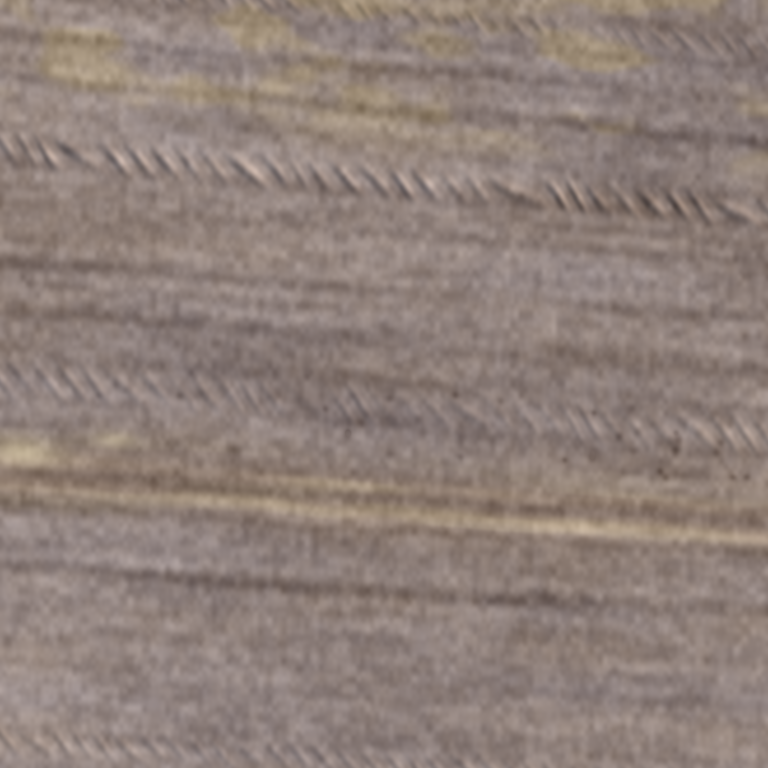
Write a three.js fragment shader that draws this texture.

```glsl
// Ploughed earth seen from above: soft grain and long streaks run along
// gently falling rows, crossed by furrows, slanted tyre treads and dry straw.
// Everything is laid out in field space: x along the rows, y across them.

varying vec2 vUv;

const vec3 SOIL = vec3(0.558, 0.501, 0.482);
const vec3 STRAW = vec3(0.645, 0.575, 0.465);
const vec3 STUBBLE = vec3(0.525, 0.445, 0.385);
const vec3 CHAFF = vec3(0.76, 0.70, 0.58);
const vec3 RIDGE_LIGHT = vec3(1.0, 0.86, 0.74);

// Hash without sine, 0 to 1
float hash(vec2 p) {
  vec3 q = fract(vec3(p.xyx) * 0.1031);
  q += dot(q, q.yzx + 33.33);
  return fract((q.x + q.y) * q.z);
}

// Smooth value noise, 0 to 1
float noise(vec2 p) {
  vec2 cell = floor(p);
  vec2 f = fract(p);
  f = f * f * (3.0 - 2.0 * f);
  float low = mix(hash(cell), hash(cell + vec2(1.0, 0.0)), f.x);
  float high = mix(hash(cell + vec2(0.0, 1.0)), hash(cell + 1.0), f.x);
  return mix(low, high, f.y);
}

// Noise centred on zero
float vary(vec2 p) {
  return noise(p) - 0.5;
}

// Soft bump of the given half width
float bump(float d, float width) {
  return exp(-d * d / (width * width));
}

// Shadowed line along the rows with a lit rim above, uneven in strength
float furrow(vec2 field, float centre, float width) {
  float d = field.y - centre - 0.007 * vary(vec2(field.x * 8.0, centre * 91.0));
  d -= 0.006 * vary(vec2(field.x * 45.0, centre * 37.0));
  float wear = 0.45 + 0.7 * noise(vec2(field.x * 9.0, centre * 57.0));
  return wear * (bump(d, width) - 0.35 * bump(d - 2.2 * width, width));
}

// Slanted tread prints: lit ridges beside shadowed grooves
float tread(vec2 field, float centre, float width, float spacing) {
  float d = field.y - centre - 0.008 * vary(vec2(field.x * 30.0, centre * 29.0));
  float wobble = 1.1 * vary(vec2(field.x * 14.0, centre * 43.0));
  float phase = (field.x + 0.8 * d) / spacing + wobble;
  float wave = cos(6.2832 * phase) + 0.35 * cos(12.5664 * phase + 1.9);
  float wear = 0.3 + 1.1 * noise(vec2(field.x * 26.0, centre * 71.0));
  return wave * wear * bump(d, width);
}

// Small dark clods, one per loop step, scattered around a row
float clods(vec2 field, float row, float spread) {
  float shade = 0.0;
  for (int i = 0; i < 30; i++) {
    float id = float(i);
    float along = sqrt(hash(vec2(id, 3.0)));
    float across = row + spread * (hash(vec2(id, 8.0)) - 0.5);
    float size = mix(0.004, 0.009, hash(vec2(id, 13.0)));
    shade += bump(length(field - vec2(along, across)), size);
  }
  return min(shade, 1.0);
}

// Fine grain, streaks and broad patches of light and shade
float soilTone(vec2 uv, vec2 field) {
  float tone = 0.095 * vary(uv * vec2(100.0, 78.0) + 7.0);
  tone += 0.040 * vary(uv * vec2(165.0, 130.0) + 31.0);
  tone += 0.062 * vary(field * vec2(36.0, 80.0) + 53.0);
  tone += 0.068 * vary(field * vec2(6.0, 65.0) + 17.0);
  tone += 0.055 * vary(field * vec2(2.5, 28.0) + 83.0);
  tone += 0.045 * vary(field * vec2(7.0, 16.0) + 41.0);
  return tone + 0.060 * vary(field * vec2(2.5, 6.0) + 5.0);
}

// Lines pressed into the ground
float furrowTone(vec2 field) {
  float tone = 0.0;
  for (int i = 0; i < 13; i++) {
    float row = (float(i) + hash(vec2(float(i), 21.0))) / 12.0;
    tone -= 0.022 * furrow(field, row, 0.007);
  }
  tone -= 0.090 * furrow(field, 0.957, 0.009);
  tone -= 0.080 * furrow(field, 0.900, 0.009);
  tone -= 0.075 * furrow(field, 0.660, 0.010);
  tone -= 0.075 * furrow(field, 0.597, 0.010);
  tone -= 0.070 * furrow(field, 0.345, 0.008);
  tone -= 0.070 * furrow(field, 0.262, 0.009);
  return tone - 0.055 * bump(field.y - 0.793, 0.010) - 0.10 * clods(field, 0.485, 0.10);
}

// All the tyre tracks
float treadTone(vec2 field) {
  float tone = 0.130 * tread(field, 0.807, 0.017, 0.036);
  tone += 0.060 * tread(field, 0.506, 0.022, 0.034);
  tone += 0.055 * tread(field, 0.035, 0.015, 0.031);
  return tone + 0.055 * tread(field, 1.030, 0.012, 0.030);
}

void main() {
  // Rows fall to the right, a little more steeply near the top
  float slope = mix(0.058, 0.095, vUv.y);
  vec2 field = vec2(vUv.x, vUv.y + slope * vUv.x);

  // Warm and cool drift of the bare soil
  float warmth = vary(field * vec2(4.0, 20.0) + 61.0) + 0.5 * vary(vUv * 60.0);
  vec3 color = SOIL + warmth * vec3(0.014, 0.001, -0.026);

  // Straw patches on the upper rows
  float patches = noise(field * vec2(9.0, 22.0) + 37.0) + 0.4 * vary(field * vec2(28.0, 50.0));
  float straw = smoothstep(0.42, 0.85, patches) * smoothstep(0.83, 0.91, field.y);
  color = mix(color, STRAW, 0.75 * straw);

  // Stubble band: brown ground under broken pale lines
  float lines = noise(field * vec2(2.5, 55.0) + 11.0) + 0.5 * vary(field * vec2(12.0, 75.0));
  float sway = field.y + 0.006 * vary(vec2(field.x * 7.0, 4.0));
  float glint = bump(sway - 0.368, 0.009) + 0.8 * bump(sway - 0.405, 0.008);
  glint *= 0.2 + noise(field * vec2(11.0, 40.0) + 19.0);
  vec3 band = mix(STUBBLE, STRAW, 0.7 * smoothstep(0.35, 0.85, lines));
  color = mix(color, band, 0.75 * bump(field.y - 0.385, 0.046));
  color += (0.070 * glint - 0.035 * bump(sway - 0.387, 0.008)) * vec3(1.0, 0.9, 0.6);

  // Pale chaff heaped at the left end of the band
  float heap = bump(length((field - vec2(0.03, 0.414)) * vec2(0.35, 1.0)), 0.018);
  heap += 0.7 * bump(length((field - vec2(0.15, 0.439)) * vec2(0.35, 1.0)), 0.011);
  color = mix(color, CHAFF, 0.8 * min(heap, 1.0));

  color += soilTone(vUv, field) + furrowTone(field) + 0.008;
  color += treadTone(field) * RIDGE_LIGHT;
  gl_FragColor = vec4(color, 1.0);
}
```
